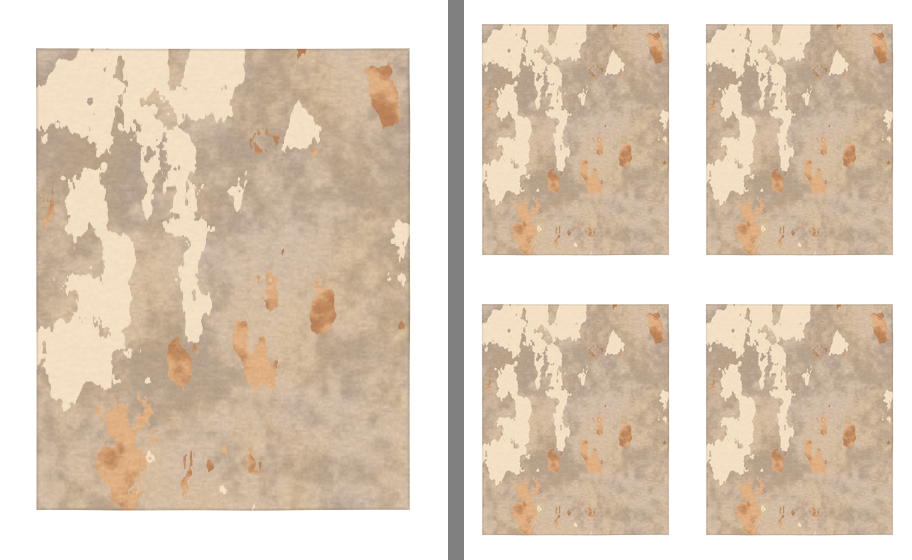
Left, the tile; right, the same tile 2 across and 2 down.
Write a Shadertoy shader that draws this texture.

```glsl
const vec3 WHITE = vec3(1.0);
const vec3 BEIGE = vec3(0.83, 0.74, 0.64);
const vec3 TAUPE = vec3(0.72, 0.635, 0.545);
const vec3 CREAM = vec3(0.955, 0.88, 0.77);
const vec3 APRICOT = vec3(0.875, 0.69, 0.515);
const vec3 COPPER = vec3(0.73, 0.51, 0.345);

// Worn areas: centre.xy, radius.zw
const vec4 CREAM_AREAS[8] = vec4[8](
    vec4(0.20, 0.50, 0.13, 0.16), vec4(0.40, 0.83, 0.15, 0.13),
    vec4(0.17, 0.84, 0.12, 0.10), vec4(0.45, 0.62, 0.08, 0.11),
    vec4(0.42, 0.47, 0.04, 0.12), vec4(0.16, 0.36, 0.10, 0.12),
    vec4(0.67, 0.75, 0.05, 0.05), vec4(0.90, 0.60, 0.03, 0.08));
const vec4 COPPER_AREAS[8] = vec4[8](
    vec4(0.28, 0.23, 0.08, 0.16), vec4(0.60, 0.50, 0.09, 0.10),
    vec4(0.48, 0.18, 0.11, 0.06), vec4(0.87, 0.83, 0.04, 0.09),
    vec4(0.10, 0.60, 0.04, 0.06), vec4(0.40, 0.37, 0.04, 0.07),
    vec4(0.55, 0.36, 0.05, 0.07), vec4(0.72, 0.44, 0.04, 0.06));

float hash(vec2 cell, float seed) {
    uvec3 q = uvec3(cell, seed) * uvec3(1597u, 3812u, 7919u) + 101u;
    uint h = (q.x ^ (q.y << 7)) * 747796u + q.z * 28917u;
    h = (h ^ (h >> 15)) * 73244475u;
    h = (h ^ (h >> 13)) * 19349663u;
    return float((h ^ (h >> 16)) & 65535u) / 65535.0;
}

// Value noise that wraps after a whole number of cells
float noise(vec2 uv, vec2 cells, float seed) {
    vec2 p = uv * cells;
    vec2 i = floor(p), f = fract(p);
    f = f * f * (3.0 - 2.0 * f);
    vec2 a = mod(i, cells), b = mod(i + 1.0, cells);
    return mix(mix(hash(a, seed), hash(vec2(b.x, a.y), seed), f.x),
               mix(hash(vec2(a.x, b.y), seed), hash(b, seed), f.x), f.y);
}

float fbm(vec2 uv, vec2 cells, float seed) {
    float sum = 0.0, amp = 0.5;
    for (int k = 0; k < 5; k++) {
        sum += amp * noise(uv, cells, seed + float(k));
        cells *= 2.0;
        amp *= 0.56;
    }
    return sum / 1.074;
}

float coverage(vec2 uv, vec4 areas[8]) {
    float cover = 0.0;
    for (int k = 0; k < 8; k++) {
        vec2 q = (uv - areas[k].xy) / areas[k].zw;
        cover = max(cover, exp(-dot(q, q)));
    }
    return cover;
}

float softEdge(float d) {
    return clamp(0.5 + d / max(fwidth(d), 0.001), 0.0, 1.0);
}

// Ragged patches, dense inside the covered area and rare outside it
float wornPatch(vec2 uv, vec4 areas[8], vec2 cells, float seed) {
    float ragged = fbm(uv, cells, seed);
    return softEdge(ragged - 0.79 + 0.43 * coverage(uv, areas));
}

float rugDistance(vec2 uv, vec2 aspect) {
    vec2 wobble = 0.003 * (vec2(noise(uv, vec2(6.0, 9.0), 70.0), noise(uv, vec2(7.0, 5.0), 71.0)) - 0.5);
    vec2 d = (abs(uv - vec2(0.498, 0.501) + wobble) - vec2(0.417, 0.412)) * aspect;
    return max(d.x, d.y);
}

// Faded wool ground: clouds, fine mottling and a darker upper left
vec3 wool(vec2 uv) {
    float clouds = fbm(uv, vec2(5.0, 6.0), 10.0);
    float mottle = fbm(uv, vec2(36.0, 40.0), 20.0);
    float shade = smoothstep(0.68, 0.71, uv.y) * smoothstep(0.72, 0.25, uv.x);
    float tone = 0.5 + 1.9 * (clouds - 0.5) + 1.1 * (mottle - 0.5) - 0.22 * shade;
    vec3 colour = mix(TAUPE, BEIGE, smoothstep(0.1, 0.85, tone + 0.05));
    float tint = fbm(uv, vec2(9.0, 11.0), 30.0) - 0.5;
    return colour + tint * vec3(0.04, 0.01, -0.07);
}

void mainImage(out vec4 fragColor, in vec2 fragCoord) {
    vec2 uv = fragCoord / iResolution.xy;
    vec2 aspect = vec2(iResolution.x / iResolution.y, 1.0);

    // Ground and worn layers
    vec3 rug = wool(uv);
    float cream = wornPatch(uv, CREAM_AREAS, vec2(15.0, 11.0), 40.0);
    float copper = wornPatch(uv, COPPER_AREAS, vec2(17.0, 12.0), 50.0);
    float rust = fbm(uv, vec2(12.0, 20.0), 60.0) + 0.25 * (uv.y - 0.4);
    vec3 dye = mix(APRICOT, COPPER, smoothstep(0.42, 0.68, rust));
    rug = mix(rug, CREAM, cream);
    rug = mix(rug, dye, copper);

    // Woven threads, quieter on the cream
    float weave = noise(uv, vec2(70.0, 256.0), 80.0) + noise(uv, vec2(205.0, 256.0), 81.0) - 1.0;
    rug *= 1.0 + weave * mix(0.055, 0.02, cream);

    // Bound edge on a white floor
    float d = rugDistance(uv, aspect);
    rug *= 1.0 - 0.12 * smoothstep(-0.006, 0.0, d);
    fragColor = vec4(mix(WHITE, rug, softEdge(-d)), 1.0);
}
```
